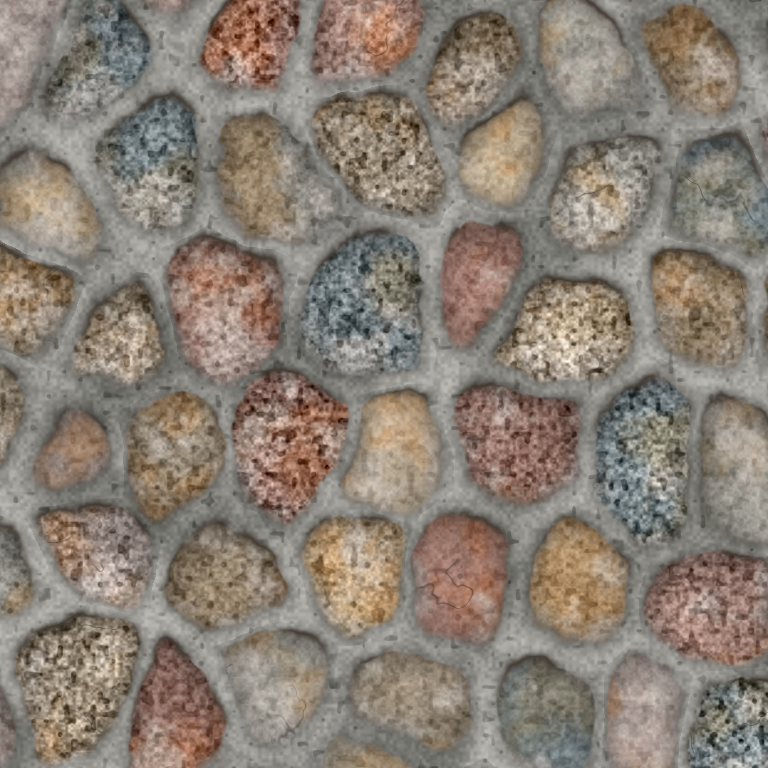
This texture is drawn by a Shadertoy shader. Its source:

```glsl
// Fieldstone wall: rounded, speckled granite boulders set in grey mortar.
#define STONES vec2(6.7, 5.9)             // stones across and up
#define JITTER 0.68                       // irregularity of the layout
#define ROUNDING 13.0                     // lower is rounder
#define GAP vec2(0.035, 0.13)             // range of half joint widths
#define GRAIN vec2(0.30, 1.05)            // range of speckle strength
#define MORTAR_DARK vec3(0.47, 0.47, 0.45)
#define MORTAR_LIGHT vec3(0.65, 0.645, 0.625)
#define LIME vec3(0.73, 0.70, 0.675)
#define CREVICE vec3(0.23, 0.20, 0.165)

const vec3 STONE_TINTS[8] = vec3[8](
    vec3(0.59, 0.54, 0.47), vec3(0.62, 0.50, 0.46), vec3(0.57, 0.56, 0.53),
    vec3(0.50, 0.44, 0.36), vec3(0.56, 0.43, 0.39), vec3(0.44, 0.48, 0.49),
    vec3(0.65, 0.59, 0.50), vec3(0.57, 0.52, 0.50));

float hash(vec2 p) {
    vec3 q = fract(p.xyx * 0.1031);
    q += dot(q, q.yzx + 33.33);
    return fract((q.x + q.y) * q.z);
}

float noise(vec2 p) {
    vec2 i = floor(p), f = fract(p);
    f = f * f * (3.0 - 2.0 * f);
    return mix(mix(hash(i), hash(i + vec2(1, 0)), f.x),
               mix(hash(i + vec2(0, 1)), hash(i + vec2(1, 1)), f.x), f.y);
}

float fbm(vec2 p) {
    float sum = 0.0, amp = 0.5;
    for (int i = 0; i < 5; i++) {
        sum += amp * noise(p);
        p = mat2(1.6, 1.2, -1.2, 1.6) * p + 7.3;
        amp *= 0.5;
    }
    return sum / 0.97;
}

// Jittered centre of a stone; odd rows are shifted by half a stone
vec2 stoneCentre(vec2 cell) {
    vec2 shift = vec2(0.5 * mod(cell.y, 2.0), 0.0);
    vec2 rnd = vec2(hash(cell + 11.0), hash(cell + 47.0));
    return cell + 0.5 + shift + JITTER * (rnd - 0.5);
}

// Rounded distance to the cell border; also gives the inward direction
float stoneField(vec2 p, out vec2 id, out vec2 inward) {
    vec2 base = floor(p), nearest = vec2(0.0);
    float best = 1e3;
    for (int y = -2; y <= 2; y++)
    for (int x = -2; x <= 2; x++) {
        vec2 cell = base + vec2(x, y);
        vec2 r = stoneCentre(cell) - p;
        if (dot(r, r) < best) { best = dot(r, r); id = cell; nearest = r; }
    }
    float sum = 0.0;
    inward = vec2(0.0);
    for (int y = -2; y <= 2; y++)
    for (int x = -2; x <= 2; x++) {
        if (x == 0 && y == 0) continue;
        vec2 r = stoneCentre(id + vec2(x, y)) - p;
        vec2 n = normalize(r - nearest);
        float w = exp(-ROUNDING * dot(0.5 * (r + nearest), n));
        sum += w;
        inward -= w * n;
    }
    inward /= sum;
    return -log(sum) / ROUNDING;
}

vec3 mortarColor(vec2 uv, float depth) {
    vec3 col = mix(MORTAR_DARK, MORTAR_LIGHT, smoothstep(0.28, 0.72, fbm(uv * 9.0)));
    col *= 0.93 + 0.14 * fbm(uv * 38.0 + 5.0);
    col += 0.13 * (noise(uv * 210.0) - 0.5);
    col -= 0.14 * smoothstep(0.80, 0.95, noise(uv * 95.0 + 3.0));
    return col * mix(0.87, 1.03, smoothstep(0.0, 0.13, depth));
}

vec3 stoneColor(vec2 uv, vec2 id, float height, float top) {
    float kind = hash(id + 71.0), speckle = hash(id + 23.0);
    vec2 q = uv + id * 3.7;
    vec3 col = STONE_TINTS[int(kind * 7.999)] * mix(0.90, 1.10, hash(id + 5.0));

    // Broad stains and faint slanted bedding
    float angle = 6.283 * hash(id + 91.0);
    mat2 turn = mat2(cos(angle), sin(angle), -sin(angle), cos(angle));
    float bedding = fbm(turn * q * vec2(9.0, 34.0));
    float stain = fbm(q * 15.0);
    col *= 0.72 + 0.36 * stain + 0.22 * bedding;
    col = mix(col, col * vec3(1.08, 0.96, 0.82), smoothstep(0.45, 0.7, fbm(q * 11.0 + 9.0)));

    // Pale lime, thicker towards the lower edge
    float lime = fbm(q * 22.0 + 31.0) - 0.16 * top * smoothstep(0.25, 0.0, height);
    col = mix(col, LIME, 0.62 * smoothstep(0.46, 0.74, lime));

    // Mineral grains and dark flecks
    float amount = mix(GRAIN.x, GRAIN.y, speckle * speckle);
    float grain = 0.6 * noise(q * 165.0) + 0.4 * noise(q * 310.0) - 0.5;
    col += 0.62 * amount * grain;
    col -= 0.24 * amount * smoothstep(0.58, 0.82, noise(q * 115.0 + 4.0));

    // Hairline cracks on some stones
    float crack = smoothstep(0.012, 0.0, abs(fbm(q * 8.0 + 17.0) - 0.5));
    col *= 1.0 - 0.28 * crack * step(0.6, hash(id + 39.0)) * smoothstep(0.5, 0.65, stain);

    // Domed body
    col *= mix(0.86, 1.07, smoothstep(0.0, 0.20, height));
    return col * (1.0 - 0.07 * top * smoothstep(0.3, 0.0, height));
}

void mainImage(out vec4 fragColor, in vec2 fragCoord) {
    vec2 uv = fragCoord / iResolution.xy;
    vec2 warp = vec2(fbm(uv * 7.0), fbm(uv * 7.0 + 40.0)) - 0.5;
    vec2 id, inward;
    float border = stoneField(uv * STONES + 0.35 * warp + 20.0, id, inward);
    border += 0.09 * (fbm(uv * 30.0 + 60.0) - 0.5);
    float height = border - mix(GAP.x, GAP.y, hash(id + 3.0));
    float top = -inward.y;

    // Lower edges fade softly into the mortar
    float soft = mix(0.014, 0.045, smoothstep(0.3, -0.8, top));
    float mask = smoothstep(-soft, soft, height);
    vec3 col = mix(mortarColor(uv, -height), stoneColor(uv, id, height, top), mask);

    // Broken dark crevice, strongest above each stone
    float line = exp(-pow(abs(height + 0.005) / 0.026, 1.5));
    float broken = smoothstep(0.30, 0.62, fbm(uv * 24.0 + 80.0));
    col = mix(col, CREVICE, line * broken * mix(0.22, 0.85, smoothstep(-0.1, 0.8, top)));

    fragColor = vec4(clamp(col, 0.0, 1.0), 1.0);
}
```
